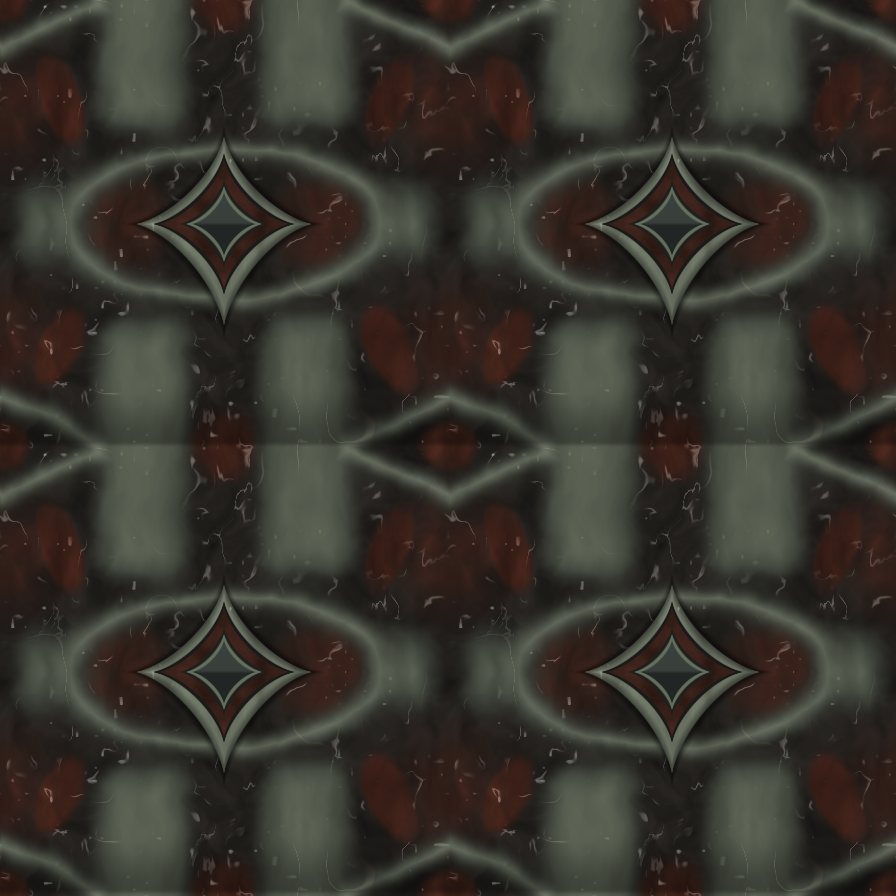
Write a three.js fragment shader that draws this pattern.

```glsl
// Mirrored glossy ornament: green pillows and rings around a concave star, dark red lobes between, 2 x 2 repeats.
varying vec2 vUv;

float hash(vec2 c) {
  vec3 h = fract(vec3(c.xyx) * vec3(0.1031, 0.103, 0.0973));
  h += dot(h, h.yzx + 33.33);
  return fract((h.x + h.y) * h.z);
}

// Value noise that wraps after one unit of p; n is the whole number of cells.
float noise(vec2 p, vec2 n) {
  vec2 x = p * n, i = floor(x), f = fract(x);
  f = f * f * (3.0 - 2.0 * f);
  vec2 a = mod(i, n), b = mod(i + 1.0, n);
  return mix(mix(hash(a), hash(vec2(b.x, a.y)), f.x),
             mix(hash(vec2(a.x, b.y)), hash(b), f.x), f.y);
}

float fbm(vec2 p, vec2 n) {
  float sum = 0.0, gain = 0.533;
  for (int i = 0; i < 4; i++) {
    sum += gain * noise(p, n);
    n *= 2.0;
    gain *= 0.5;
  }
  return sum;
}

float ellipse(vec2 p, vec2 r) {
  return (length(p / r) - 1.0) * min(r.x, r.y);
}

float box(vec2 p, vec2 halfSize, float radius) {
  vec2 d = abs(p) - halfSize + radius;
  return length(max(d, 0.0)) + min(max(d.x, d.y), 0.0) - radius;
}

float smoothMin(float a, float b, float k) {
  float h = max(k - abs(a - b), 0.0) / k;
  return min(a, b) - h * h * k * 0.25;
}

float starRadius(vec2 p) {
  vec2 a = pow(abs(p) + 0.0001, vec2(0.7));
  return pow(a.x + a.y, 1.0 / 0.7);
}

// One inside the outline at radius r, zero outside.
float inside(float d, float r) {
  return 1.0 - smoothstep(r - 0.004, r + 0.004, d);
}

void main() {
  vec2 p = fract(vUv * 2.0) - 0.5;
  vec2 warp = vec2(fbm(p, vec2(7.0)), fbm(p + 0.37, vec2(7.0))) - 0.5;
  vec2 q = abs(fract(p + 0.035 * warp + 0.5) - 0.5);
  vec2 c = 0.5 - q;
  float grain = fbm(p, vec2(24.0));
  float streak = fbm(p + 0.1 * warp, vec2(26.0, 8.0));

  // Green relief: pillows, eye ring, corner chevrons and side knots
  float pillow = box(q - vec2(0.185, 0.4), vec2(0.108, 0.2), 0.07);
  float ring = abs(ellipse(q, vec2(0.345, 0.168))) - 0.022;
  float chevron = max(abs(c.y - 0.115 + 0.5 * c.x) * 0.9 - 0.025, c.x - 0.24);
  float knot = ellipse(q - vec2(0.42, 0.0), vec2(0.055, 0.09));
  float ridge = smoothMin(ring, chevron, 0.03);
  float relief = smoothMin(smoothMin(pillow, ridge, 0.05), knot, 0.05);
  float green = smoothstep(0.022, -0.032, relief + 0.012 * (grain - 0.5));

  // Dark wrinkled ground with red lobes
  vec2 lobe = q - vec2(0.37, 0.275);
  lobe.x -= 0.3 * lobe.y;
  float red = smoothstep(0.012, -0.015, ellipse(lobe, vec2(0.05, 0.095)));
  red = max(red, smoothstep(0.03, -0.03, ellipse(q - vec2(0.21, 0.0), vec2(0.09, 0.1))) * 0.65);
  red = max(red, smoothstep(0.03, -0.03, length(q - vec2(0.0, 0.5)) - 0.07));
  red = max(red, smoothstep(0.02, -0.02, length(c) - 0.055));
  red = max(red, smoothstep(0.2, 0.0, length(q - vec2(0.5, 0.26))) * 0.7);
  red *= 0.55 + 0.9 * grain;
  vec3 color = vec3(0.13, 0.12, 0.11) * (0.6 + 0.8 * fbm(p + 0.2 * warp, vec2(18.0)));
  color = mix(color, vec3(0.235, 0.125, 0.095) * (0.6 + 0.8 * streak), clamp(red, 0.0, 1.0));

  // Pale wet creases on the ground
  float crease = smoothstep(0.035, 0.0, abs(fbm(p + 0.15 * warp, vec2(16.0, 11.0)) - 0.5));
  crease *= smoothstep(0.5, 0.85, noise(p + 0.2, vec2(31.0)));
  color += vec3(0.25, 0.24, 0.23) * crease * (1.0 - green);

  // Satin green with brighter ridges
  vec3 satin = mix(vec3(0.24, 0.26, 0.225), vec3(0.35, 0.375, 0.32), smoothstep(0.0, -0.08, relief));
  satin *= 0.88 + 0.24 * streak;
  satin += vec3(0.13, 0.14, 0.12) * smoothstep(0.012, -0.025, ridge);
  float scribble = smoothstep(0.022, 0.0, abs(noise(p + 0.06 * warp, vec2(15.0, 9.0)) - 0.55));
  scribble *= smoothstep(0.55, 0.75, noise(p + 0.6, vec2(9.0, 7.0)));
  satin += vec3(0.12, 0.115, 0.1) * scribble;
  color = mix(color, satin, green);

  // Shade gathers just above each horizontal join
  float rise = p.y + 0.5;
  color *= 1.0 - 0.3 * smoothstep(0.14, 0.015, rise) * smoothstep(0.0, 0.015, rise);

  // Nested concave star with a longer lower point
  float star = starRadius(p);
  float outer = starRadius(p * vec2(1.0, p.y < 0.0 ? 0.86 : 1.0));
  color *= 1.0 - 0.5 * smoothstep(0.235, 0.2, outer);
  vec3 band = mix(vec3(0.42, 0.45, 0.39), vec3(0.27, 0.29, 0.25), smoothstep(0.165, 0.2, outer));
  color = mix(color, band * (0.8 + 0.4 * streak), inside(outer, 0.2));
  color = mix(color, vec3(0.1, 0.1, 0.095), inside(star, 0.162));
  color = mix(color, vec3(0.22, 0.125, 0.1) * (0.6 + 0.8 * grain), inside(star, 0.148));
  color = mix(color, vec3(0.12, 0.12, 0.11), inside(star, 0.102));
  color = mix(color, vec3(0.39, 0.43, 0.36), inside(star, 0.088));
  vec3 core = mix(vec3(0.13, 0.15, 0.14), vec3(0.22, 0.25, 0.23), smoothstep(-0.004, 0.004, p.y));
  color = mix(color, core, inside(star, 0.073));

  // Small scattered glints
  float glint = smoothstep(0.86, 0.98, noise(p, vec2(70.0))) * smoothstep(0.5, 0.75, noise(p + 0.3, vec2(12.0)));
  color += vec3(0.3, 0.3, 0.29) * glint * (1.0 - 0.75 * green) * smoothstep(0.14, 0.17, star);

  gl_FragColor = vec4(color, 1.0);
}
```
